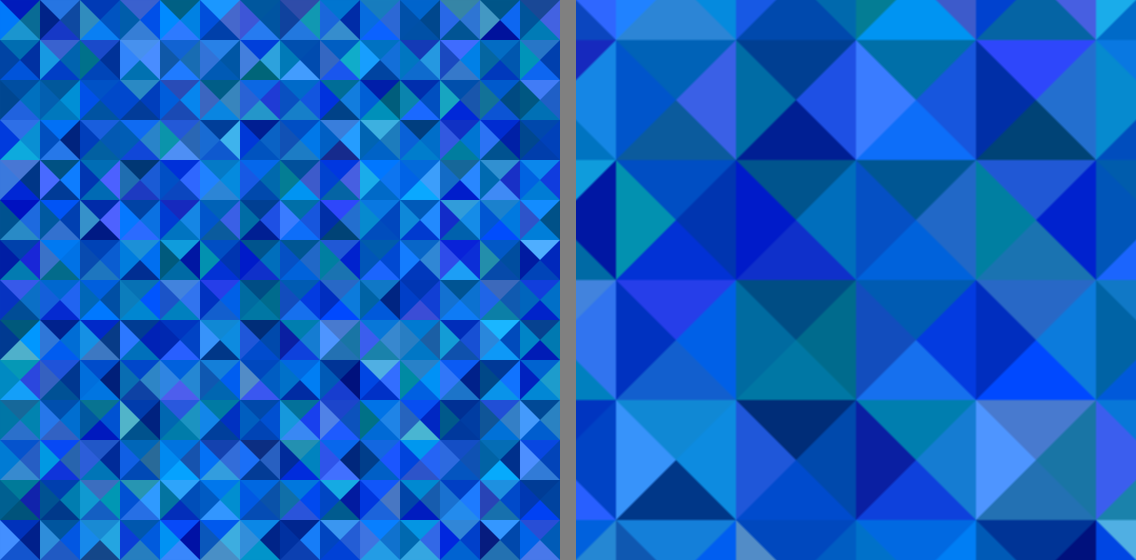
Left: the whole. Right: its middle third, enlarged.
This pattern is drawn by a three.js fragment shader. Its source:

```glsl
// A 14 by 14 grid of squares, each cut by its diagonals into four triangles of random blues.
varying vec2 vUv;

// Four random values from 0 to 1
vec4 hash4(vec3 seed) {
  vec4 p = fract(seed.xyzx * vec4(0.1031, 0.1030, 0.0973, 0.1099));
  p += dot(p, p.wzxy + 33.33);
  return fract((p.xxyz + p.yzzw) * p.zywx);
}

// A blue with a shared change in lightness and a separate one per channel
vec3 triangleColor(vec2 cell, float side) {
  vec4 random = hash4(vec3(cell + 7.0, side * 17.0 + 3.0)) - 0.5;
  vec3 blue = vec3(0.01, 0.385, 0.78);
  return clamp(blue + 0.34 * (random.rgb + random.a), 0.0, 1.0);
}

// Soft step across an edge, in units of one square
float edgeStep(float d) {
  return smoothstep(-0.014, 0.014, d);
}

// The four triangles that meet at the middle of a square
vec3 squareColor(vec2 cell, vec2 grid) {
  vec2 p = grid - cell - 0.5;
  float belowRising = edgeStep((p.x - p.y) * 0.7071);
  float aboveFalling = edgeStep((p.x + p.y) * 0.7071);
  vec3 leftTop = mix(triangleColor(cell, 0.0), triangleColor(cell, 1.0), aboveFalling);
  vec3 bottomRight = mix(triangleColor(cell, 2.0), triangleColor(cell, 3.0), aboveFalling);
  return mix(leftTop, bottomRight, belowRising);
}

void main() {
  vec2 grid = vUv * 14.0;
  vec2 corner = floor(grid + 0.5);
  vec2 beyond = vec2(edgeStep(grid.x - corner.x), edgeStep(grid.y - corner.y));

  // Blend the four squares around the nearest corner
  vec3 color = vec3(0.0);
  for (int j = 0; j < 2; j++) {
    for (int i = 0; i < 2; i++) {
      vec2 offset = vec2(float(i), float(j));
      vec2 weight = mix(1.0 - beyond, beyond, offset);
      color += weight.x * weight.y * squareColor(corner - 1.0 + offset, grid);
    }
  }
  gl_FragColor = vec4(color, 1.0);
}
```
